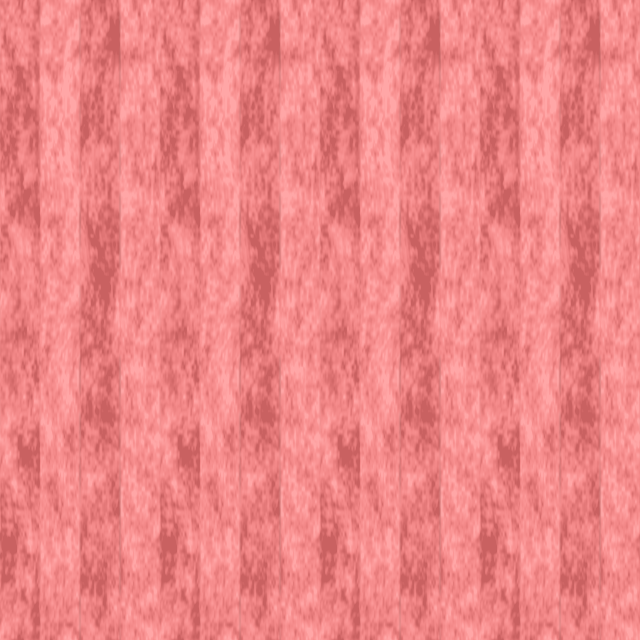
Give the GLSL for this texture, as a Shadertoy shader.

```glsl
const float TILES = 4.0;             // repeats across
const float PLANKS = 4.0;            // planks in one repeat
const float EDGE_SOFTNESS = 0.035;   // in plank widths, as are all sizes below
const float SEAM_WIDTH = 0.025;
const float SEAM_OPACITY = 0.32;
const float DARK_PLANK = 0.35;       // mean tone of alternate planks
const float LIGHT_PLANK = 0.67;
const vec2 BLOTCH_FREQ = vec2(2.1, 0.95);
const vec2 STREAK_FREQ = vec2(6.0, 2.3);
const vec2 FIBRE_FREQ = vec2(14.0, 5.5);
const float BLOTCH_GAIN = 0.74;
const float STREAK_GAIN = 0.54;
const float FIBRE_GAIN = 0.88;
const float GRAIN_SWAY = 0.22;
const float KNOT_RADIUS = 0.28;
const float KNOT_GAIN = 0.06;

const vec3 DEEP_ROSE = vec3(0.79, 0.38, 0.38);
const vec3 ROSE = vec3(0.88, 0.46, 0.46);
const vec3 CORAL = vec3(0.95, 0.53, 0.53);
const vec3 PINK = vec3(0.98, 0.58, 0.58);
const vec3 PALE_PINK = vec3(1.0, 0.65, 0.65);
const vec3 SEAM_COLOR = vec3(0.66, 0.41, 0.40);

float hash(vec2 p) {
    return fract(sin(dot(p, vec2(127.1, 311.7))) * 43758.5453);
}

float noise(vec2 p) {
    vec2 cell = floor(p);
    vec2 f = fract(p);
    f = f * f * (3.0 - 2.0 * f);
    return mix(mix(hash(cell), hash(cell + vec2(1.0, 0.0)), f.x),
               mix(hash(cell + vec2(0.0, 1.0)), hash(cell + vec2(1.0, 1.0)), f.x), f.y);
}

// Faint growth rings around a knot
float knot(vec2 offset) {
    float r = length(offset * vec2(1.0, 0.8)) / KNOT_RADIUS;
    return -KNOT_GAIN * cos(r * 12.0) * (1.0 - smoothstep(0.4, 1.0, r));
}

// Lightness of one plank; p.x is measured from its left edge
float plankTone(vec2 p, float index) {
    float id = mod(index, PLANKS);
    vec2 q = p + vec2(17.0, 29.0) * (id + 1.0);
    q.x += GRAIN_SWAY * (noise(q * vec2(0.8, 0.45)) - 0.5);

    float blotch = 0.7 * noise(q * BLOTCH_FREQ) + 0.3 * noise(q * BLOTCH_FREQ * 2.1 + 7.3);
    float streak = noise(q * STREAK_FREQ + 3.7);
    float fibre = 0.6 * noise(q * FIBRE_FREQ) + 0.4 * noise(q * FIBRE_FREQ * 1.7 + 5.1);

    float isLight = mod(id, 2.0);
    float tone = mix(DARK_PLANK, LIGHT_PLANK, isLight);
    tone += BLOTCH_GAIN * mix(1.25, 0.8, isLight) * (blotch - 0.5);
    tone += STREAK_GAIN * (streak - 0.5) + FIBRE_GAIN * (fibre - 0.5);

    // Two knots in the last plank of each repeat
    if (id == PLANKS - 1.0) {
        tone += knot(p - vec2(0.30, 10.5)) + knot(p - vec2(0.75, 1.05));
    }
    return tone;
}

vec3 woodColor(float tone) {
    float t = clamp(tone, 0.0, 1.0) * 4.0;
    vec3 color = mix(DEEP_ROSE, ROSE, clamp(t, 0.0, 1.0));
    color = mix(color, CORAL, clamp(t - 1.0, 0.0, 1.0));
    color = mix(color, PINK, clamp(t - 2.0, 0.0, 1.0));
    return mix(color, PALE_PINK, clamp(t - 3.0, 0.0, 1.0));
}

void mainImage(out vec4 fragColor, in vec2 fragCoord) {
    vec2 p = fragCoord / iResolution.xy * TILES * PLANKS;
    float pixel = TILES * PLANKS / iResolution.x;

    // Blend the two planks that meet at the nearest edge
    float edge = floor(p.x + 0.5);
    float d = p.x - edge;
    float soft = max(EDGE_SOFTNESS, 0.5 * pixel);
    float left = plankTone(vec2(d + 1.0, p.y), edge - 1.0);
    float right = plankTone(vec2(d, p.y), edge);
    vec3 color = woodColor(mix(left, right, smoothstep(-soft, soft, d)));

    // Worn seams, strongest on both sides of the third plank
    float edgeId = mod(edge, PLANKS);
    float strength = edgeId >= 2.0 ? 1.0 : 0.25;
    float wear = smoothstep(0.2, 0.85, noise(vec2(edgeId * 13.7, p.y * 2.2)));
    float seam = 1.0 - smoothstep(0.0, SEAM_WIDTH + pixel, abs(d));
    color = mix(color, SEAM_COLOR, SEAM_OPACITY * strength * wear * seam);

    fragColor = vec4(color, 1.0);
}
```
